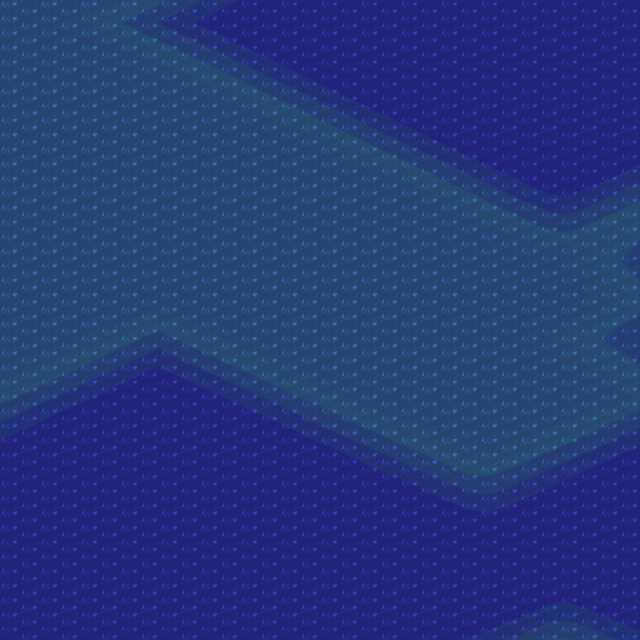
A Shadertoy shader for this background:

```glsl
// Broad teal zigzag band between indigo fields, covered by a fine slanted weave of glints.

float hash(vec2 p) {
    p = fract(p * vec2(0.1031, 0.1137));
    p += dot(p, p.yx + 33.33);
    return fract((p.x + p.y) * p.x * 57.0);
}

float valueNoise(vec2 p) {
    vec2 i = floor(p), f = fract(p);
    f = f * f * (3.0 - 2.0 * f);
    return mix(mix(hash(i), hash(i + vec2(1, 0)), f.x),
               mix(hash(i + vec2(0, 1)), hash(i + 1.0), f.x), f.y);
}

// Absolute value with a rounded corner
float softAbs(float x) {
    return sqrt(x * x + 0.0005);
}

// Positive inside the indigo fields, negative inside the teal band
float indigoDepth(vec2 p) {
    // Lower field: zigzag top edge, cut by a small teal hill
    float wave = softAbs(abs(mod(p.x - 0.247, 1.016) - 0.508));
    float zigzag = 0.217 + 0.468 * wave;
    float hill = 0.04 - 0.45 * softAbs(p.x - 0.88);
    float lower = min(zigzag - p.y, p.y - hill);

    // Upper field: a valley on the right and a wedge on the left
    float valley = 0.655 + 0.49 * softAbs(p.x - 0.879);
    float upper = min(p.y - valley, 0.841 + 0.5 * p.x - p.y);

    // Faint notches at the right border
    float notchA = 0.5 * (p.x - 0.965) - 0.5 * abs(p.y - 0.593) - 0.03;
    float notchB = 0.4 * (p.x - 0.935) - 0.6 * abs(p.y - 0.470) - 0.03;
    return max(max(lower, upper), max(notchA, notchB));
}

// Small repeated tile: x holds soft shading, y holds bright glints
vec2 weave(vec2 p) {
    vec2 cell = p * vec2(32.0, 44.0);
    cell.y -= 0.5 * cell.x;
    vec2 local = fract(cell);
    vec2 grain = local * vec2(12.0, 8.0);
    float streak = exp(-18.0 * pow(local.y - 0.5 - 0.12 * sin(6.283 * local.x), 2.0));
    streak *= smoothstep(0.0, 0.2, local.x) * smoothstep(1.0, 0.75, local.x);
    float speck = valueNoise(grain + 7.0);
    float shade = 0.6 * streak * valueNoise(grain * 0.6 + 31.0) + 0.25 * speck;
    return vec2(shade, streak * smoothstep(0.58, 0.88, speck));
}

void mainImage(out vec4 fragColor, in vec2 fragCoord) {
    vec2 uv = fragCoord / iResolution.xy;
    float depth = indigoDepth(uv);

    // Three soft steps lead from teal to indigo
    float indigo = 0.0;
    for (int i = -1; i <= 1; i++) {
        float edge = 0.028 * float(i);
        indigo += smoothstep(edge - 0.003, edge + 0.003, depth) / 3.0;
    }

    // Base fields, with a greener rim along the teal side
    vec3 teal = vec3(0.138, 0.262, 0.435);
    teal += vec3(0.0, 0.022, -0.008) * smoothstep(-0.09, -0.03, depth);
    vec3 color = mix(teal, vec3(0.135, 0.130, 0.465), indigo);

    // Weave shading and glints take on the hue of their field
    vec2 texture2 = weave(uv);
    vec3 sheen = mix(vec3(0.02, 0.06, 0.09), vec3(0.02, 0.045, 0.07), indigo);
    vec3 glint = mix(vec3(0.23, 0.46, 0.73), vec3(0.24, 0.25, 0.78), indigo);
    color += sheen * texture2.x;
    color = mix(color, glint, 0.75 * texture2.y);

    fragColor = vec4(color, 1.0);
}
```
